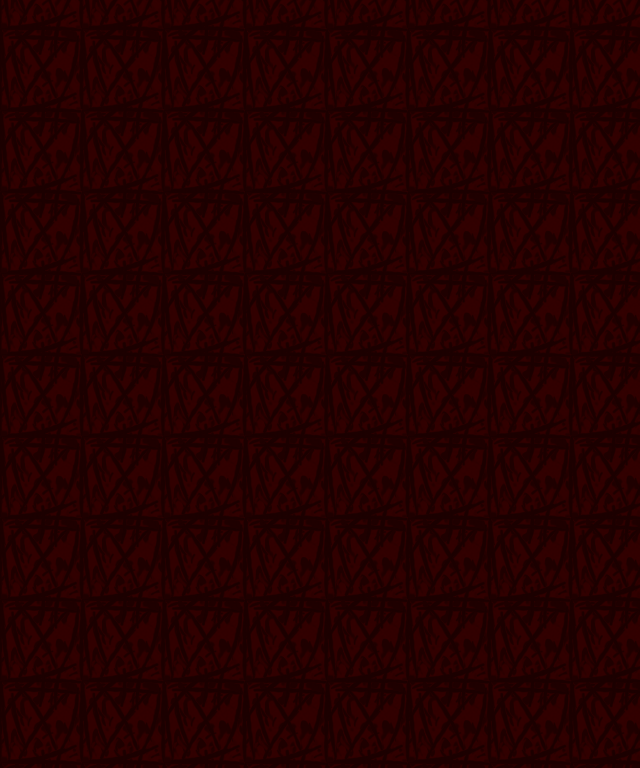
A Shadertoy shader for this pattern:

```glsl
// Dark red woven thicket: a square tile of crossing, tapered branches repeated
// over the canvas. Branches are bent segments wrapped around the tile; hashed
// twigs, pale slivers and periodic gradient noise roughen the ground.

const float TILES_ACROSS = 7.85;
const vec2  TILE_SHIFT   = vec2(-0.005, -0.066);
const float BRANCH_WIDTH = 0.027;   // half width, in tiles
const float TWIG_WIDTH   = 0.017;
const float DRIFT        = 0.006;   // offset between repeats
const float EDGE_WOBBLE  = 0.012;
const float GRAIN        = 0.012;
const float DARK_RED     = 0.108;
const float LIGHT_RED    = 0.192;
const int   TWIGS        = 26;
const int   SLIVERS      = 12;
const int   BRANCHES     = 12;

// Branch ends in tile units: start.xy, end.xy
const vec4 ENDS[BRANCHES] = vec4[BRANCHES](
    vec4(0.00, 0.02, 0.01, 1.00), vec4(0.02, 0.95, 0.11, 0.08),
    vec4(0.02, 1.00, 0.98, 0.99), vec4(0.12, 0.89, 0.96, 0.85),
    vec4(0.02, 0.52, 0.78, 1.16), vec4(0.25, 0.92, 0.68, 0.16),
    vec4(0.82, 0.86, 0.24, 0.06), vec4(0.15, 0.84, 0.30, 0.22),
    vec4(0.52, 1.14, 0.49, 0.70), vec4(0.73, 1.12, 0.68, 0.66),
    vec4(0.95, 0.90, 0.74, 0.14), vec4(0.10, 0.02, 0.92, 0.20));
const float BENDS[BRANCHES] = float[BRANCHES](
    0.01, -0.02, 0.01, 0.02, 0.12, 0.04, -0.04, -0.03, 0.02, -0.02, 0.05, -0.05);

vec2 hash2(vec2 p) {
    vec3 q = fract(vec3(p.xyx) * vec3(0.1031, 0.1030, 0.0973));
    q += dot(q, q.yzx + 33.33);
    return fract((q.xx + q.yz) * q.zy);
}

float cornerSlope(vec2 cell, vec2 offset, vec2 period) {
    float a = 6.2832 * hash2(mod(cell, period) + 7.0).x;
    return dot(vec2(cos(a), sin(a)), offset);
}

// Gradient noise that repeats after the given number of lattice cells
float tiledNoise(vec2 p, vec2 period) {
    vec2 i = floor(p), f = p - i, u = f * f * (3.0 - 2.0 * f);
    vec2 e = vec2(1.0, 0.0);
    return mix(
        mix(cornerSlope(i, f, period), cornerSlope(i + e.xy, f - e.xy, period), u.x),
        mix(cornerSlope(i + e.yx, f - e.yx, period), cornerSlope(i + e.xx, f - e.xx, period), u.x),
        u.y);
}

// Signed distance to a tapered, bent stroke wrapped around the unit tile
float strokeDistance(vec2 p, vec2 center, vec2 halfSpan, float bend, float width) {
    vec2 q = p - center;
    q -= round(q);
    float reach = length(halfSpan);
    vec2 dir = halfSpan / reach;
    float along = dot(q, dir);
    float s2 = min(along * along / (reach * reach), 1.0);
    float across = dir.x * q.y - dir.y * q.x - bend * (1.0 - s2);
    float beyond = max(abs(along) - reach, 0.0);
    return length(vec2(beyond, across)) - width * mix(1.0, 0.6, s2);
}

float branchDistance(vec2 p) {
    float d = 1.0;
    for (int i = 0; i < BRANCHES; i++) {
        vec2 a = ENDS[i].xy, b = ENDS[i].zw;
        d = min(d, strokeDistance(p, 0.5 * (a + b), 0.5 * (b - a), BENDS[i], BRANCH_WIDTH));
    }
    return d;
}

// Short hashed strokes, centers kept below the given height in the tile
float scatterDistance(vec2 p, int count, float seed, float height) {
    float d = 1.0;
    for (int i = 0; i < count; i++) {
        vec2 center = hash2(vec2(float(i) + 1.0, seed)) * vec2(1.0, height);
        vec2 shape = hash2(vec2(seed + 5.0, float(i) + 1.0));
        float angle = mix(0.3, 2.4, shape.x);
        vec2 span = vec2(cos(angle), sin(angle)) * mix(0.03, 0.09, shape.y);
        d = min(d, strokeDistance(p, center, span, 0.01, TWIG_WIDTH));
    }
    return d;
}

void mainImage(out vec4 fragColor, in vec2 fragCoord) {
    float pixel = TILES_ACROSS / iResolution.x;
    vec2 p = fragCoord * pixel + TILE_SHIFT;

    // Smooth drift makes neighbouring repeats differ slightly
    vec2 far = vec2(256.0);
    p += DRIFT * vec2(tiledNoise(p * 0.7 + 20.0, far), tiledNoise(p * 0.7 + 60.0, far));

    // Ragged edges
    float rough = tiledNoise(p * vec2(14.0, 11.0), vec2(14.0, 11.0));
    float wobble = EDGE_WOBBLE * rough;

    // Shaded ground, denser toward the foot of each tile
    float foot = 0.5 + 0.5 * cos(6.2832 * (p.y - 0.08));
    float blotch = tiledNoise(p * vec2(9.0, 6.0), vec2(9.0, 6.0)) + 0.4 * rough;
    float shade = smoothstep(0.12, 0.34, blotch + 0.22 * foot - 0.05);

    // Twigs and pale slivers, then branches on top
    float soft = max(pixel, 0.006);
    float twig = smoothstep(soft, -soft, scatterDistance(p, TWIGS, 3.0, 1.0) + wobble);
    float sliver = smoothstep(soft, -soft, scatterDistance(p, SLIVERS, 11.0, 0.3) + wobble);
    float branch = smoothstep(soft, -soft, branchDistance(p) + wobble);

    float ink = max(0.85 * shade, 0.9 * twig);
    ink = mix(ink, 0.2, sliver);
    ink = max(ink, branch);

    float grain = GRAIN * tiledNoise(p * 34.0, vec2(34.0));
    float red = mix(LIGHT_RED, DARK_RED, ink) + grain * (1.0 - 0.7 * ink);
    fragColor = vec4(red, 0.0, 0.0, 1.0);
}
```
